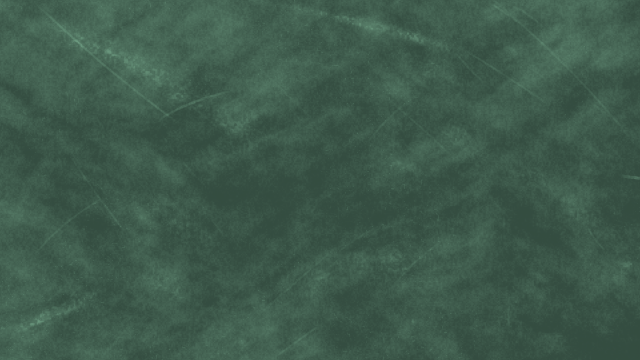
Reproduce this texture procedurally as a Shadertoy shader.

```glsl
#define SLATE vec3(0.203, 0.299, 0.251)
#define CHALK_TINT vec3(0.112, 0.156, 0.128)
#define BASE_DUST 0.17
#define CLOUD_GAIN 1.05
#define WIPE_GAIN 0.95
#define MOTTLE_GAIN 0.6
#define GRAIN_GAIN 0.5
#define SMEAR_COUNT 36
#define SCRATCH_COUNT 44

float hash(vec2 p) {
    vec3 q = fract(p.xyx * 0.1031);
    q += dot(q, q.yzx + 33.33);
    return fract((q.x + q.y) * q.z);
}

float noise(vec2 p) {
    vec2 i = floor(p), f = fract(p);
    f = f * f * (3.0 - 2.0 * f);
    return mix(mix(hash(i), hash(i + vec2(1, 0)), f.x),
               mix(hash(i + vec2(0, 1)), hash(i + vec2(1, 1)), f.x), f.y);
}

float fbm(vec2 p) {
    float sum = 0.0, amp = 0.5;
    for (int i = 0; i < 5; i++) {
        sum += amp * noise(p);
        p = mat2(1.6, 1.2, -1.2, 1.6) * p + 17.3;
        amp *= 0.5;
    }
    return sum;
}

// Noise drawn out along one direction
float streaks(vec2 p, float angle, vec2 scale) {
    vec2 d = vec2(cos(angle), sin(angle));
    vec2 q = vec2(dot(p, d), dot(p, vec2(-d.y, d.x))) * scale;
    return 0.5 * noise(q) + 0.3 * noise(q * 2.1 + 7.0) + 0.2 * noise(q * 4.3 + 19.0);
}

// Position along (0..1) and across a bent stroke
vec2 strokeSpace(vec2 p, vec2 a, vec2 b, float bend) {
    vec2 d = b - a, q = p - a;
    float len = length(d), h = dot(q, d) / (len * len);
    float side = dot(q, vec2(-d.y, d.x)) / len;
    return vec2(h, side - bend * len * 4.0 * h * (1.0 - h));
}

float taper(float h, float soft) {
    return smoothstep(0.0, soft, h) * (1.0 - smoothstep(1.0 - soft, 1.0, h));
}

// Wide, dusty chalk stroke
float smear(vec2 p, vec2 a, vec2 b, float width, float bend) {
    vec2 s = strokeSpace(p, a, b, bend);
    float across = s.y / width;
    float streak = noise(vec2(s.x * 5.0, s.y * 110.0) + a * 91.0);
    float patchy = smoothstep(0.32, 0.62, fbm(p * 13.0 + a * 7.0));
    return taper(s.x, 0.25) * exp(-across * across) * (0.4 + 0.6 * streak) * (0.3 + 0.7 * patchy);
}

// Thin, broken line
float scratch(vec2 p, vec2 a, vec2 b, float width, float bend) {
    vec2 s = strokeSpace(p, a, b, bend);
    float line = 1.0 - smoothstep(width, width + 0.0015 + 1.0 / iResolution.y, abs(s.y));
    return line * taper(s.x, 0.2) * (0.35 + 0.65 * noise(vec2(s.x * 14.0, a.x * 50.0)));
}

void mainImage(out vec4 fragColor, in vec2 fragCoord) {
    vec2 p = fragCoord / iResolution.y;
    float right = iResolution.x / iResolution.y;

    // Broad light and worn clouds
    float dust = BASE_DUST + 0.42 * smoothstep(0.6, 1.05, p.y);
    dust += 0.24 * (1.0 - smoothstep(0.0, 0.9, p.x));
    dust += 0.2 * exp(-12.0 * dot(p - vec2(1.62, 0.7), p - vec2(1.62, 0.7)));
    dust -= 0.1 * exp(-5.0 * dot(p - vec2(1.0, 0.48), p - vec2(1.0, 0.48)));
    dust -= 0.22 * smoothstep(right - 0.12, right, p.x);
    vec2 warp = vec2(fbm(p * 4.0), fbm(p * 4.0 + 31.0)) - 0.5;
    dust += CLOUD_GAIN * (fbm(p * 4.0 + warp * 0.9 + 5.0) - 0.48);

    // Crossing wiping marks and small mottling
    vec2 bent = p + warp * 0.08;
    float falling = streaks(bent, -0.6, vec2(4, 17)) - 0.5;
    float rising = streaks(bent + 5.0, 0.5, vec2(4, 19)) - 0.5;
    float level = streaks(bent + 9.0, -0.12, vec2(3, 24)) - 0.5;
    float turn = smoothstep(0.3, 0.7, noise(p * 2.5 + 8.0));
    dust += WIPE_GAIN * (mix(falling, rising, turn) + 0.4 * level);
    dust += MOTTLE_GAIN * (fbm(p * 24.0 + 2.0) - 0.48);

    // Scattered faint smears
    float powder = 0.0;
    for (int i = 0; i < SMEAR_COUNT; i++) {
        vec2 id = vec2(float(i), 3.0);
        vec2 a = vec2(hash(id) * right, hash(id + 40.0));
        float angle = (hash(id + 80.0) < 0.55 ? -0.6 : 0.5) + 0.5 * hash(id + 9.0) - 0.25;
        vec2 b = a + vec2(cos(angle), sin(angle)) * mix(0.1, 0.35, hash(id + 21.0));
        powder += 0.26 * smear(p, a, b, mix(0.01, 0.04, hash(id + 60.0)), 0.08);
    }

    // Main smears
    powder += 0.9 * smear(p, vec2(0.7, 1.0), vec2(1.36, 0.82), 0.013, 0.03);
    powder += 0.7 * smear(p, vec2(0.1, 0.96), vec2(0.8, 0.56), 0.035, 0.02);
    powder += 0.6 * smear(p, vec2(0.8, 0.16), vec2(1.32, 0.28), 0.045, 0.1);
    powder += 0.9 * smear(p, vec2(0.02, 0.07), vec2(0.31, 0.2), 0.017, 0.0);
    dust += powder * (0.75 + 0.9 * smoothstep(0.45, 0.85, noise(p * 150.0)));

    // Scattered scratches
    float lines = 0.0;
    for (int i = 0; i < SCRATCH_COUNT; i++) {
        vec2 id = vec2(float(i), 157.0);
        vec2 a = vec2(hash(id) * right, hash(id + 13.0));
        float angle = a.y > 0.45 ? -0.75 : 0.7;
        angle += hash(id + 70.0) < 0.2 ? 1.5 : 0.4 * hash(id + 29.0) - 0.2;
        vec2 b = a + vec2(cos(angle), sin(angle)) * mix(0.06, 0.32, hash(id + 51.0));
        float strength = mix(0.1, 0.5, pow(hash(id + 90.0), 2.0));
        lines += strength * scratch(p, a, b, 0.0005, 0.12 * hash(id + 33.0) - 0.06);
    }

    // Long scratches and bright chalk ticks
    lines += 0.6 * scratch(p, vec2(0.07, 1.02), vec2(0.52, 0.64), 0.0007, -0.02);
    lines += 0.5 * scratch(p, vec2(1.32, 1.04), vec2(1.78, 0.58), 0.0006, 0.03);
    lines += 0.7 * scratch(p, vec2(0.43, 0.66), vec2(0.65, 0.748), 0.001, 0.05);
    lines += 1.0 * scratch(p, vec2(1.72, 0.512), vec2(1.8, 0.502), 0.002, 0.0);
    dust += lines;

    // Board grain and stray chalk dots
    float grain = 0.6 * noise(p * 270.0) + 0.4 * noise(p * vec2(150, 90) + 4.0) - 0.5;
    dust += GRAIN_GAIN * grain;
    dust += 0.35 * smoothstep(0.86, 0.98, noise(p * 170.0 + 60.0)) * smoothstep(0.42, 0.6, fbm(p * 5.0 + 70.0));

    // Soft floor keeps the dark slate even
    dust = 0.5 * (dust + sqrt(dust * dust + 0.012));
    fragColor = vec4(SLATE + CHALK_TINT * min(dust, 2.0), 1.0);
}
```
